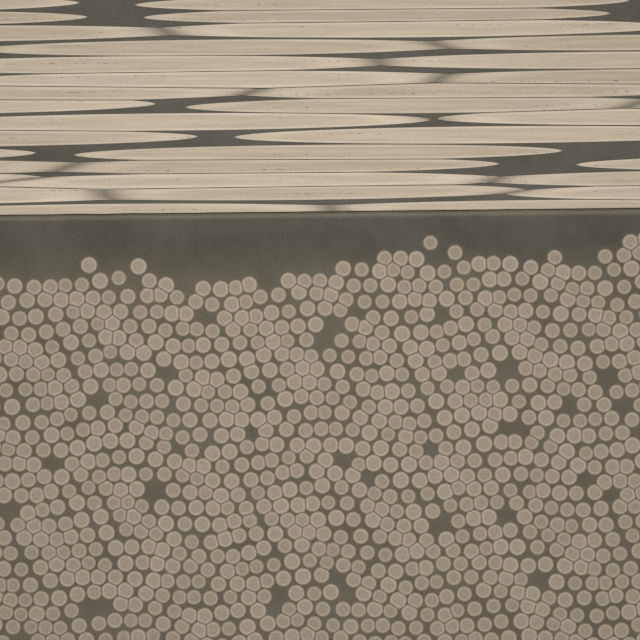
This texture is drawn by a three.js fragment shader. Its source:

```glsl
// Polished fibre composite: lengthwise fibres above a resin seam, round fibre ends packed below.
varying vec2 vUv;

float hash(vec2 p) {
  return fract(sin(dot(p, vec2(127.1, 311.7))) * 43758.55);
}

vec2 gradient(vec2 cell) {
  float angle = 6.2832 * hash(cell);
  return vec2(cos(angle), sin(angle));
}

float noise(vec2 p) {
  vec2 i = floor(p), f = fract(p), e = vec2(0.0, 1.0);
  vec2 u = f * f * f * (f * (f * 6.0 - 15.0) + 10.0);
  float low = mix(dot(gradient(i), f), dot(gradient(i + e.yx), f - e.yx), u.x);
  float high = mix(dot(gradient(i + e), f - e), dot(gradient(i + e.yy), f - e.yy), u.x);
  return mix(low, high, u.y);
}

// Height of the ragged top of the packed fibre ends
float packTop(float x) {
  return 0.562 + 0.012 * exp(-pow(x / 0.06, 2.0)) + 0.036 * smoothstep(0.42, 0.62, x)
    + 0.024 * exp(-pow((x - 0.665) / 0.045, 2.0)) + 0.036 * smoothstep(0.92, 1.0, x);
}

// Slow drift that breaks up the straight rows
vec2 drift(vec2 p) {
  return 0.006 * sin(p.yx * vec2(27.0, 21.0) + vec2(1.0, 4.0)) + 0.003 * sin(p * 47.0 + p.yx * 31.0);
}

bool isMissing(vec2 centre, float seed) {
  float stray = 0.028 * step(0.87, fract(seed * 17.3));
  float voids = 0.015 + 0.07 * exp(-pow((centre.y - 0.3) / 0.07, 2.0))
    + 0.12 * smoothstep(0.15, 0.45, noise(centre * 9.0));
  return centre.y > packTop(centre.x) + stray || fract(seed * 41.7) < voids;
}

// Packed discs, drawn out sideways by stretch: x = signed edge, y = distance from axis, z = seed
vec3 fibres(vec2 p, float stretch, float radius, float seam) {
  bool lengthwise = stretch > 1.0;
  vec2 q = p / vec2(stretch, 1.0), pitch = vec2(0.0264, 0.0232);
  vec2 guess = q - drift(q), offset = vec2(1.0);
  float first = 1.0, second = 1.0, seedOfFirst = 0.0;
  float baseRow = floor(guess.y / pitch.y + 0.5);
  for (int j = -1; j <= 1; j++) {
    float row = baseRow + float(j);
    float shift = lengthwise ? hash(vec2(row, 7.0)) : 0.5 * mod(row, 2.0);
    float baseColumn = floor(guess.x / pitch.x - shift + 0.5);
    for (int i = -1; i <= 1; i++) {
      vec2 id = vec2(baseColumn + float(i), row);
      float seed = hash(id + 3.0);
      vec2 centre = (id + vec2(shift, 0.0)) * pitch;
      centre += drift(centre) + 0.0046 * (vec2(hash(id + 19.0), hash(id + 53.0)) - 0.5);
      if (!lengthwise && isMissing(centre, seed)) continue;
      float edge = length(q - centre) - radius - 0.0018 * (seed - 0.5);
      if (edge < first) {
        second = first;
        first = edge;
        offset = q - centre;
        seedOfFirst = seed;
      } else {
        second = min(second, edge);
      }
    }
  }
  float away = length(offset) + 0.00001;
  float slope = length(offset / vec2(stretch, 1.0)) / away;
  float edge = max(first / max(slope, 0.1), seam - 0.5 * (second - first));
  return vec3(edge, lengthwise ? offset.y : away, seedOfFirst);
}

float inside(float edge, float blur) {
  return 1.0 - smoothstep(-blur, blur, edge);
}

vec3 resinColour(vec2 p) {
  float mottle = noise(p * vec2(9.0, 14.0)) + 0.5 * noise(p * 38.0);
  float depth = smoothstep(0.64, 0.54, p.y);
  return mix(vec3(0.335, 0.325, 0.29), vec3(0.385, 0.365, 0.315), depth) + 0.035 * mottle;
}

vec3 fibreEnds(vec2 p, vec3 resin) {
  vec3 f = fibres(p, 1.0, 0.0121, 0.0004);
  vec3 face = vec3(0.595, 0.545, 0.475) + 0.035 * (f.z - 0.5);
  face += 0.055 * exp(-pow((f.x + 0.0027) / 0.0013, 2.0));
  face += 0.02 * noise(p * 160.0);
  vec3 halo = mix(resin, vec3(0.43, 0.40, 0.345), 0.6 * exp(-max(f.x, 0.0) / 0.0025));
  return mix(halo, face, inside(f.x, 0.0014));
}

vec3 lengthwiseFibres(vec2 p, vec3 resin) {
  vec2 tilted = p - vec2(0.0, 0.009 * p.x);
  vec3 f = fibres(tilted, 30.0, 0.0130, 0.0002);
  float streak = noise(p * vec2(6.0, 150.0)) + 0.5 * noise(p * vec2(18.0, 330.0));
  vec3 face = vec3(0.735, 0.675, 0.592) + 0.05 * (f.z - 0.5) + 0.045 * streak;
  // Pale polished rims and broken dotted scratches
  face += 0.05 * exp(-pow((f.x + 0.0022) / 0.0012, 2.0));
  float dots = smoothstep(0.1, 0.4, noise(vec2(p.x * 120.0, f.z * 90.0)));
  float scratch = exp(-pow((f.y - 0.012 * (f.z - 0.5)) / 0.0008, 2.0));
  face -= 0.14 * dots * scratch * smoothstep(-0.1, 0.2, noise(vec2(p.x * 5.0, f.z * 37.0)));
  return mix(resin + 0.025, face, inside(f.x, 0.0012));
}

void main() {
  vec2 p = vUv;
  vec3 resin = resinColour(p);
  vec3 colour = fibreEnds(p, resin);

  // Straight ply boundary with a faint brown lip beneath it
  float ply = p.y - 0.664 - 0.011 * p.x - 0.0008 * noise(vec2(p.x * 22.0, 2.0));
  colour += vec3(0.10, 0.085, 0.065) * exp(-pow((ply + 0.006) / 0.0035, 2.0));
  colour = mix(colour, lengthwiseFibres(p, resin), smoothstep(-0.001, 0.001, ply));
  colour -= 0.13 * exp(-pow(ply / 0.0013, 2.0));

  // Uneven lamp light and fine grain
  vec2 fromCentre = p - vec2(0.5, 0.55);
  colour *= 1.025 - 0.14 * dot(fromCentre, fromCentre);
  colour += 0.025 * noise(p * 230.0);
  gl_FragColor = vec4(colour, 1.0);
}
```
